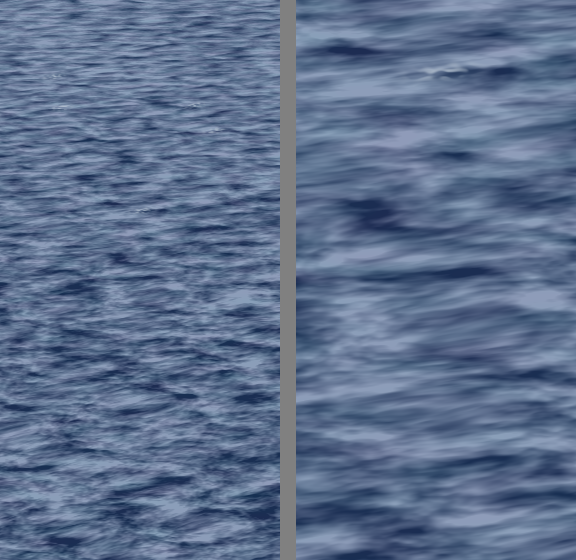
Left, the full canvas; right, a detail of the centre.
Give the GLSL for this texture, as a Shadertoy shader.

```glsl
// Choppy open sea seen at a slant, with waves shrinking toward a hidden horizon.

#define HORIZON 3.6         // height of the vanishing line, canvas width = 1
#define WAVE_COLUMNS 18.0   // wave density across the view
#define WAVE_ROWS 220.0     // wave density into the distance
#define CONTRAST 1.15
#define STEEPNESS 0.4       // how sharply crests cut off at the top
#define FINEST 0.008        // ripples lower than this fade out
#define FOAM_COUNT 5
#define DEEP_BLUE vec3(0.13, 0.21, 0.35)
#define SKY_SHEEN vec3(0.51, 0.58, 0.69)
#define FOAM_WHITE vec3(0.74, 0.79, 0.84)

float hash(vec2 p) {
    return fract(sin(dot(p, vec2(127.1, 311.7))) * 43758.5453);
}

vec2 gradient(vec2 cell) {
    return 2.0 * vec2(hash(cell), hash(cell + 57.3)) - 1.0;
}

// Gradient noise centred on zero
float noise(vec2 p) {
    vec2 i = floor(p), f = fract(p);
    vec2 u = f * f * f * (f * (f * 6.0 - 15.0) + 10.0);
    vec2 e = vec2(1.0, 0.0);
    float low = mix(dot(gradient(i), f), dot(gradient(i + e.xy), f - e.xy), u.x);
    float high = mix(dot(gradient(i + e.yx), f - e.yx), dot(gradient(i + e.xx), f - e.xx), u.x);
    return mix(low, high, u.y);
}

// Noise leaning on itself: sharp upper edge, soft lower edge
float crest(vec2 p) {
    return noise(p - vec2(0.0, STEEPNESS * noise(p)));
}

// Sparse flecks of broken white water in the far half
float foam(vec2 p) {
    float amount = 0.0;
    for (int i = 0; i < FOAM_COUNT; i++) {
        float id = float(i) + 1.0;
        vec2 centre = vec2(hash(vec2(id, 3.0)), 1.2 + 0.65 * hash(vec2(id, 8.0)));
        vec2 d = (p - centre) * vec2(28.0, 110.0);
        d.y -= 0.5 * d.x;
        amount += exp(-dot(d, d)) * smoothstep(-0.15, 0.3, noise(p * vec2(60.0, 170.0)));
    }
    return min(amount, 1.0);
}

void mainImage(out vec4 fragColor, in vec2 fragCoord) {
    vec2 p = 2.0 * fragCoord / iResolution.y;
    float far = 0.5 * p.y;

    // Project onto the water plane
    float drop = HORIZON - p.y;
    vec2 water = vec2((p.x - 0.5) * WAVE_COLUMNS, WAVE_ROWS) / drop;
    water.y -= WAVE_ROWS / HORIZON;
    float rowHeight = drop * drop / WAVE_ROWS;

    // Bend the wave lines so that crests wander
    water += vec2(0.5, 0.6) * noise(water * vec2(0.7, 0.45) + 31.0);

    // Swell, chop and ripples
    float swell = crest(water - vec2(0.0, 0.15 * water.x));
    float shade = swell;
    float size = 1.0, weight = 1.0;
    for (int i = 1; i < 4; i++) {
        size *= 2.07;
        weight *= 0.78;
        vec2 q = water * size;
        q.y -= (0.12 + 0.1 * float(i)) * q.x;
        float visible = clamp(rowHeight / size / FINEST, 0.25, 1.0);
        shade += weight * visible * crest(q + 17.0 * float(i));
    }

    // Dark wave faces under a sheen that grows with distance
    float tone = 0.57 + 0.18 * far * far - CONTRAST * mix(1.0, 0.75, far) * shade;
    tone -= 0.25 * smoothstep(0.08, 0.42, swell) * (1.0 - 0.6 * far);
    tone += 0.25 * noise(p * vec2(1.6, 5.0) + 9.0);
    vec3 color = mix(DEEP_BLUE, SKY_SHEEN, clamp(tone, -0.08, 1.1));

    // Faint green drift and foam
    color += vec3(-0.03, 0.02, 0.0) * noise(water * 1.3 + 71.0);
    color = mix(color, FOAM_WHITE, 0.8 * foam(p));
    fragColor = vec4(color, 1.0);
}
```
